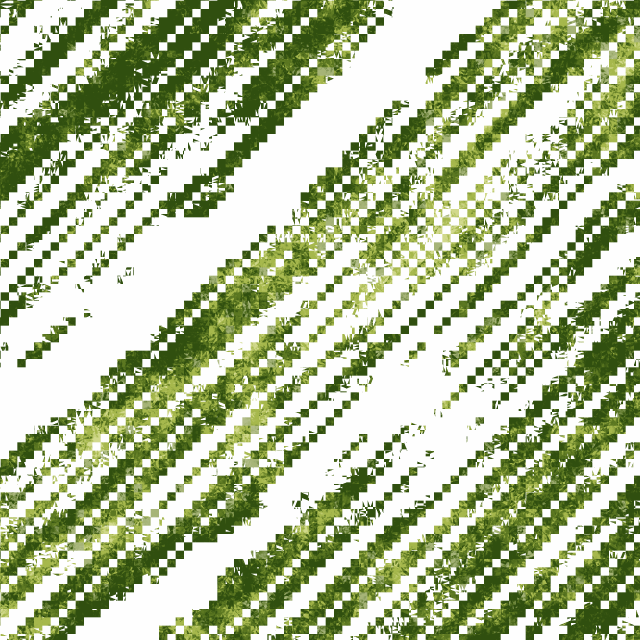
This pattern is drawn by a Shadertoy shader. Its source:

```glsl
const float CELLS = 76.8;          // checks across and down
const vec2 GRID_SHIFT = vec2(-0.07, 0.07);
const float BAND_SLOPE = 0.93;     // rise of the bands and lanes
const float LANES = 17.0;          // streaks per canvas height
const float CHECK_LEVEL = 0.415;   // density where alternate checks appear
const float SOLID_LEVEL = 0.56;    // density where the remaining checks fill
const float TEAR = 0.09;           // raggedness of checks near a threshold
const float SCATTER = 0.09;        // density change from check to check
const float SAGE_SHARE = 0.12;
const int SAMPLES = 3;             // antialiasing grid per side

const vec3 PAPER = vec3(0.995);
const vec3 DARK = vec3(0.19, 0.31, 0.06);
const vec3 LEAF = vec3(0.36, 0.47, 0.13);
const vec3 LIME = vec3(0.65, 0.72, 0.30);
const vec3 PALE = vec3(0.82, 0.85, 0.55);
const vec3 SAGE = vec3(0.65, 0.70, 0.54);

float hash(vec2 p) {
    return fract(sin(dot(p, vec2(127.1, 311.7))) * 43758.5453);
}

float noise(vec2 p) {
    vec2 i = floor(p), f = fract(p);
    f = f * f * (3.0 - 2.0 * f);
    return mix(mix(hash(i), hash(i + vec2(1, 0)), f.x),
               mix(hash(i + vec2(0, 1)), hash(i + vec2(1, 1)), f.x), f.y);
}

// Random value per triangle: squares split along either diagonal
float shard(vec2 p) {
    vec2 id = floor(p), f = fract(p);
    if (hash(id + 5.3) < 0.5) f.x = 1.0 - f.x;
    return hash(id + 0.37 * step(f.x, f.y));
}

// x: position across the bands from upper left, y: position along them
vec2 bandSpace(vec2 p) {
    return vec2(BAND_SLOPE * p.x + 1.0 - p.y, p.x + BAND_SLOPE * p.y);
}

// 1 inside an empty channel between bands
float channel(float across, float centre, float halfWidth) {
    return 1.0 - smoothstep(halfWidth - 0.012, halfWidth + 0.012, abs(across - centre));
}

float inkDensity(vec2 p) {
    vec2 b = bandSpace(p);
    float broad = noise(b * vec2(11.0, 3.0) + 17.0);
    float streak = noise(b * vec2(38.0, 4.0) + 41.0);
    float phase = 6.2832 * LANES * b.x + 6.0 * noise(b * vec2(5.0, 2.5) + 7.0);
    float density = 0.27 * broad + 0.43 * streak + 0.30 * (0.5 + 0.5 * sin(phase));
    density += 0.07 * smoothstep(1.25, 1.6, b.x);

    float wander = 0.04 * (noise(vec2(b.y * 5.0, 3.0)) - 0.5)
                 + 0.03 * (noise(b * vec2(12.0, 18.0)) - 0.5);
    float flare = 0.035 * (1.0 - smoothstep(0.2, 0.7, b.y));
    float gap = max(channel(b.x + wander, 0.675, 0.060),
                    channel(b.x + wander, 1.185, 0.020 + flare));
    return density - 0.8 * gap;
}

// Angular flecks, leaning a different way in each check
float leafFleck(vec2 grid, vec2 cell) {
    float angle = 6.2832 * hash(cell + 2.7);
    vec2 d = vec2(cos(angle), sin(angle));
    vec2 q = vec2(dot(grid, d), dot(grid, vec2(-d.y, d.x)));
    return 0.6 * shard(q * vec2(1.4, 3.0)) + 0.4 * shard(q.yx * 3.1 + 19.0);
}

vec3 inkColour(vec2 p, vec2 cell, float fleck, float density) {
    vec2 b = bandSpace(p);
    float glow = exp(-pow((b.x - 0.95) / 0.17, 2.0));
    float tone = 0.30 + 0.29 * glow + 0.11 * smoothstep(1.18, 1.35, b.x);
    tone -= (0.2 + 0.5 * glow) * (density - 0.55);
    tone += 0.45 * (noise(b * vec2(18.0, 6.0) + 73.0) - 0.5);
    tone += 0.35 * (noise(p * CELLS * 0.6 + 29.0) - 0.5);
    tone += 0.26 * (hash(cell + 9.1) - 0.5);
    tone += (0.25 + 0.55 * hash(cell + 14.9)) * (fleck - 0.5);

    vec3 colour = mix(DARK, LEAF, smoothstep(0.27, 0.46, tone));
    colour = mix(colour, LIME, smoothstep(0.50, 0.62, tone));
    colour = mix(colour, PALE, smoothstep(0.74, 0.90, tone));
    float sage = step(hash(cell + 31.7), SAGE_SHARE) * smoothstep(0.35, 0.6, tone);
    return mix(colour, SAGE, 0.7 * sage);
}

vec3 pattern(vec2 p) {
    vec2 grid = vec2(p.x, p.y - 1.0) * CELLS + GRID_SHIFT;
    vec2 cell = floor(grid);
    vec2 centre = vec2(0.0, 1.0) + (cell + 0.5 - GRID_SHIFT) / CELLS;

    // Torn edges, with long slivers lying either way
    float upright = step(0.5, hash(cell + 6.1));
    vec2 sliver = mix(vec2(1.3, 3.2), vec2(3.2, 1.3), upright);
    float tear = TEAR * (shard(grid * sliver + 11.0) - 0.5);
    float density = inkDensity(centre) + SCATTER * (hash(cell + 3.9) - 0.5);

    // Alternate checks ink first, the others only in dense streaks
    float parity = mod(cell.x + cell.y, 2.0);
    float level = mix(CHECK_LEVEL, SOLID_LEVEL, parity);
    if (density + tear < level) return PAPER;
    return inkColour(p, cell, leafFleck(grid, cell), density);
}

void mainImage(out vec4 fragColor, in vec2 fragCoord) {
    vec3 sum = vec3(0.0);
    for (int y = 0; y < SAMPLES; y++) {
        for (int x = 0; x < SAMPLES; x++) {
            vec2 offset = (vec2(x, y) + 0.5) / float(SAMPLES) - 0.5;
            sum += pattern((fragCoord + offset) / iResolution.xy);
        }
    }
    fragColor = vec4(sum / float(SAMPLES * SAMPLES), 1.0);
}
```
